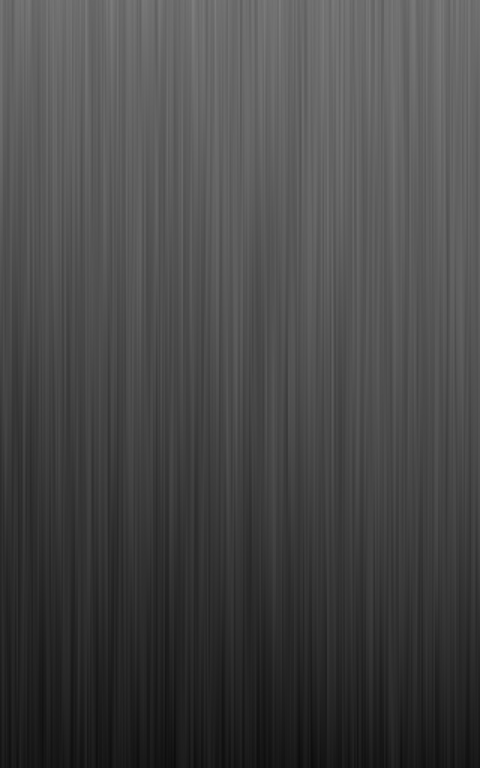
A WebGL 1 fragment shader for this texture:

```glsl
precision highp float;

uniform vec2 u_resolution;

const float PI = 3.14159265;
const float SHADE_BOTTOM = 0.083;
const float SHADE_TOP = 0.435;
const float MID_LIFT = 0.03;     // bulge of the vertical ramp
const float SIDE_TILT = 0.2;     // how far light leans to the right

// Streak layers: columns across the width, segments along the height
const vec2 HAIR_SCALE = vec2(320.0, 5.0);
const vec2 FINE_SCALE = vec2(210.0, 3.5);
const vec2 MEDIUM_SCALE = vec2(95.0, 3.0);
const vec2 BROAD_SCALE = vec2(30.0, 2.0);
const float HAIR_STRENGTH = 0.06;
const float FINE_STRENGTH = 0.06;
const float MEDIUM_STRENGTH = 0.026;
const float BROAD_STRENGTH = 0.012;

float hash(vec2 p) {
  return fract(sin(dot(p, vec2(12.9898, 78.233))) * 43758.5453);
}

// Smooth noise along one column, started at a random phase
float columnNoise(float column, float y, float seed) {
  float along = y + 7.0 * hash(vec2(column, seed));
  float cell = floor(along);
  float blend = smoothstep(0.0, 1.0, along - cell);
  float below = hash(vec2(column + seed * 417.0, cell));
  float above = hash(vec2(column + seed * 417.0, cell + 1.0));
  return mix(below, above, blend) - 0.5;
}

// Long vertical streaks, centred in their columns and blended softly
float streaks(vec2 uv, vec2 scale, float seed) {
  vec2 p = uv * scale - vec2(0.5, 0.0);
  float column = floor(p.x);
  float blend = smoothstep(0.0, 1.0, p.x - column);
  return mix(columnNoise(column, p.y, seed),
             columnNoise(column + 1.0, p.y, seed), blend);
}

// Dark-to-light ramp, leaning to one side at middle height
float sheen(vec2 uv) {
  float lean = SIDE_TILT * (uv.x - 0.5) * 4.0 * uv.y * (1.0 - uv.y);
  float height = clamp(uv.y + lean, 0.0, 1.0);
  return mix(SHADE_BOTTOM, SHADE_TOP, height) + MID_LIFT * sin(PI * height);
}

void main() {
  vec2 uv = gl_FragCoord.xy / u_resolution;

  // Brushed grain
  float grain = HAIR_STRENGTH * streaks(uv, HAIR_SCALE, 1.0)
              + FINE_STRENGTH * streaks(uv, FINE_SCALE, 2.0)
              + MEDIUM_STRENGTH * streaks(uv, MEDIUM_SCALE, 3.0)
              + BROAD_STRENGTH * streaks(uv, BROAD_SCALE, 4.0);
  grain *= mix(0.85, 1.1, uv.y);

  float shade = clamp(sheen(uv) + grain, 0.0, 1.0);
  gl_FragColor = vec4(vec3(shade), 1.0);
}
```
